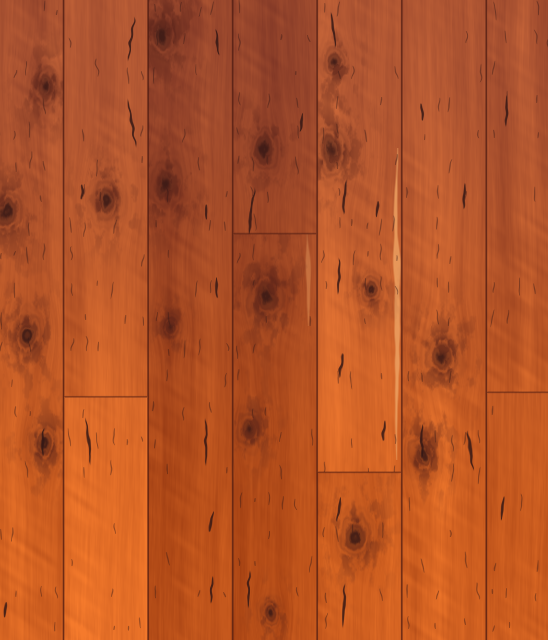
Reproduce this texture procedurally as a Shadertoy shader.

```glsl
const float ASPECT = 0.8555;        // canvas width over height
const float PLANK_W = 0.1320;       // all lengths are in canvas heights
const float PLANK_SHIFT = 0.0328;
const float SEAM_W = 0.0009;
const float KNOT_SLOTS = 5.0;
const float KNOT_CHANCE = 0.62;
const float GRAIN = 0.42;
const float CURL = 0.20;
const vec3 TOP_DARK = vec3(0.51, 0.22, 0.15);
const vec3 TOP_LIGHT = vec3(0.77, 0.39, 0.22);
const vec3 LOW_DARK = vec3(0.64, 0.25, 0.07);
const vec3 LOW_LIGHT = vec3(0.92, 0.45, 0.16);
const vec3 KNOT_COL = vec3(0.32, 0.12, 0.09);
const vec3 FLECK_COL = vec3(0.20, 0.09, 0.08);
const vec3 SEAM_COL = vec3(0.28, 0.09, 0.06);
const vec3 SAP_COL = vec3(0.93, 0.63, 0.38);

// Per plank: height of the end joint (below 0 for none) and board tones
const float JOINT[7] = float[7](-1.0, 0.380, -1.0, 0.635, 0.262, -1.0, 0.387);
const float UPPER_TONE[7] = float[7](0.62, 0.70, 0.34, 0.30, 0.80, 0.66, 0.58);
const float LOWER_TONE[7] = float[7](0.62, 0.98, 0.34, 0.30, 0.68, 0.66, 0.56);

float hash(vec2 p) {
    return fract(sin(dot(p, vec2(12.9898, 78.233))) * 43758.5453);
}

float noise(vec2 p) {
    vec2 i = floor(p), f = fract(p);
    f = f * f * (3.0 - 2.0 * f);
    return mix(mix(hash(i), hash(i + vec2(1, 0)), f.x),
               mix(hash(i + vec2(0, 1)), hash(i + vec2(1, 1)), f.x), f.y);
}

float fbm(vec2 p) {
    float sum = 0.0, amp = 0.5;
    for (int i = 0; i < 4; i++) {
        sum += amp * noise(p);
        p = p * 2.03 + 7.1;
        amp *= 0.5;
    }
    return sum / 0.9375;
}

// Thin tapered cracks, at most one per cell
float flecks(vec2 p, vec2 cell, float halfWidth, float chance, float seed, float px) {
    vec2 id = floor(p / cell);
    vec2 key = id + seed * 3.7;
    vec2 d = p - (id + 0.35 + 0.3 * vec2(hash(key), hash(key + 5.3))) * cell;
    float len = cell.y * mix(0.08, 0.33, hash(key + 9.1));
    d.x += d.y * (hash(key + 2.7) - 0.5) * 0.35 + 0.004 * (noise(p * 90.0) - 0.5);
    float taper = 1.0 - d.y * d.y / (len * len);
    float w = halfWidth * max(taper, 0.0);
    float line = 1.0 - smoothstep(w - px * 0.5, w + px, abs(d.x));
    return line * smoothstep(0.0, 0.4, taper) * step(hash(key + 4.4), chance);
}

// Pale sapwood sliver: x position, bottom and top ends
float sapwood(vec2 p, float x, float bottom, float top, float width, float px) {
    float along = clamp((p.y - bottom) / (top - bottom), 0.0, 1.0);
    float w = width * sin(3.1416 * along) * (0.55 + 0.7 * noise(p.yy * 22.0));
    float d = abs(p.x - x - 0.006 * (noise(vec2(p.y * 9.0, x)) - 0.5));
    return (1.0 - smoothstep(w - px, w + px + 0.0006, d)) * step(0.001, along * (1.0 - along));
}

void mainImage(out vec4 fragColor, in vec2 fragCoord) {
    vec2 p = fragCoord / iResolution.xy * vec2(ASPECT, 1.0);
    float px = 1.0 / iResolution.y;

    // Planks and boards
    float column = clamp(floor((p.x + PLANK_SHIFT) / PLANK_W), 0.0, 6.0);
    int plank = int(column);
    float left = column * PLANK_W - PLANK_SHIFT;
    float local = (p.x - left) / PLANK_W;
    bool lower = p.y < JOINT[plank];
    float seed = column * 7.3 + (lower ? 3.1 : 0.0) + 1.0;
    float tone = lower ? LOWER_TONE[plank] : UPPER_TONE[plank];

    // Knots darken the wood and push the grain aside
    vec2 g = p;
    float halo = 0.0, core = 0.0;
    float feather = fbm(p * vec2(70.0, 38.0) + seed);
    for (float i = 0.0; i < KNOT_SLOTS; i++) {
        vec2 key = vec2(i * 3.3, seed);
        vec2 center = vec2(left + PLANK_W * mix(0.15, 0.85, hash(key)),
                           (i + 0.15 + 0.7 * hash(key + 1.7)) / KNOT_SLOTS);
        float chance = KNOT_CHANCE * smoothstep(0.0, 0.4, center.y);
        float present = step(hash(key + 6.2), chance);
        float size = mix(0.009, 0.018, hash(key + 8.8));
        vec2 d = (p - center) * vec2(1.0, 0.7) / size;
        float r = length(d) + (feather - 0.5) * 1.3;
        float rings = 0.75 + 0.25 * sin(r * 10.0);
        halo += present * (exp(-r * r * 0.45) * rings
              + 0.7 * exp(-dot(d, d) * 0.09) * smoothstep(0.48, 0.72, feather));
        core += present * exp(-r * r * 3.5);
        g.x -= present * d.x * size * 0.75 * exp(-dot(d, d) * 0.13);
    }

    // Long grain, broad bands and curly cross figure
    vec2 shift = seed * vec2(17.3, 5.7);
    g.x += 0.012 * (noise(g * vec2(6.0, 3.0) + shift) - 0.5);
    float bands = fbm(g * vec2(28.0, 1.6) + shift);
    float fibre = fbm(g * vec2(260.0, 7.0) + shift);
    float pores = noise(g * vec2(520.0, 45.0) + shift);
    float figure = noise(vec2(p.x * 22.0, p.y * 85.0 + p.x * 60.0) + shift) - 0.5;
    float curlArea = smoothstep(0.45, 0.75, noise(p * vec2(14.0, 3.5) + shift));
    tone += GRAIN * (bands - 0.5) * 1.5 + GRAIN * (fibre - 0.5) * 0.65;
    tone += 0.10 * (pores - 0.5) + CURL * figure * (0.25 + curlArea);
    tone += 0.25 * (fbm(p * vec2(7.0, 5.0) + shift) - 0.5);

    // Warm shading from top to bottom
    float warmth = smoothstep(0.95, 0.1, p.y);
    vec3 color = mix(mix(TOP_DARK, LOW_DARK, warmth),
                     mix(TOP_LIGHT, LOW_LIGHT, warmth), clamp(tone, -0.25, 1.15));

    // Sapwood, knots and cracks
    float sap = sapwood(p, 0.620, 0.28, 0.77, 0.0050, px)
              + 0.5 * sapwood(p, 0.481, 0.49, 0.635, 0.0035, px);
    color = mix(color, SAP_COL, 0.85 * clamp(sap, 0.0, 1.0));
    color = mix(color, KNOT_COL, 0.68 * clamp(halo, 0.0, 1.0));
    color = mix(color, FLECK_COL, 0.75 * clamp(core, 0.0, 1.0));
    vec2 q = vec2(p.x - left, p.y);
    float cracks = flecks(q, vec2(0.066, 0.125), 0.0015, 0.26, seed, px);
    float ticks = flecks(q, vec2(0.022, 0.048), 0.0006, 0.28, seed + 2.0, px);
    color = mix(color, FLECK_COL, max(0.85 * cracks, 0.45 * ticks));

    // Seams between planks and at the board ends
    float side = min(local, 1.0 - local) * PLANK_W;
    float end = abs(p.y - JOINT[plank]);
    float seam = 1.0 - smoothstep(SEAM_W - px * 0.5, SEAM_W + px, side);
    float butt = 1.0 - smoothstep(SEAM_W - px * 0.5, SEAM_W + px, end);
    color = mix(color, SEAM_COL, max(0.72 * seam, 0.5 * butt));
    fragColor = vec4(clamp(color, 0.0, 1.0), 1.0);
}
```
